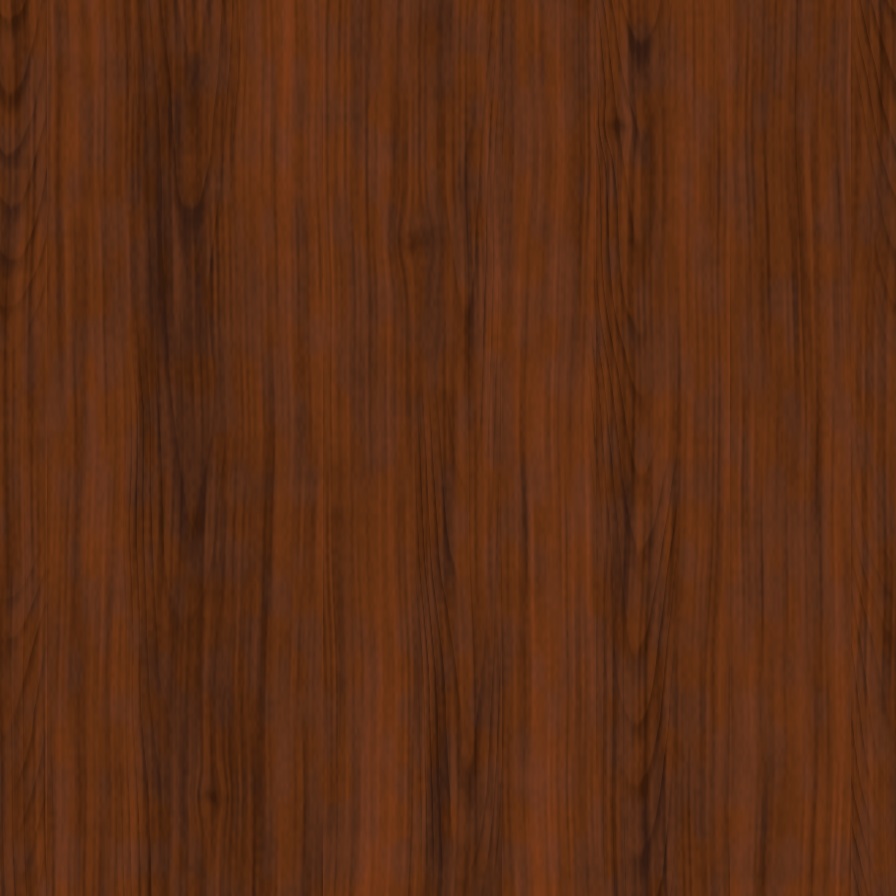
Give the GLSL for this texture, as a Shadertoy shader.

```glsl
// Dark reddish walnut boards with crisp vertical fibres, arched heart grain and small knots.

const vec3 DEEP_BROWN = vec3(0.205, 0.100, 0.048);
const vec3 WARM_BROWN = vec3(0.352, 0.180, 0.082);
const vec3 RED_BROWN = vec3(0.475, 0.235, 0.115);
const vec3 GREY_TINT = vec3(-0.016, 0.004, 0.030);

// Right edges of the boards; the last board wraps round to the first.
const float SEAMS[5] = float[5](0.053, 0.360, 0.560, 0.665, 0.815);
const float WRAP_SEAM = 0.950;

// Heart grain: centre, half width, ring height, rise of the arch.
const vec4 HEARTS[4] = vec4[4](
    vec4(0.002, 0.054, 0.060, 0.17),
    vec4(0.205, 0.075, 0.230, 1.30),
    vec4(0.512, 0.050, 0.150, 0.70),
    vec4(0.708, 0.048, 0.090, 0.32));

// Knots: position and radius.
const vec3 KNOTS[3] = vec3[3](
    vec3(0.465, 0.730, 0.020),
    vec3(0.235, 0.110, 0.013),
    vec3(0.690, 0.860, 0.014));

float hash(vec2 p) {
    vec3 q = fract(vec3(p.xyx) * 0.1031);
    q += dot(q, q.yzx + 33.33);
    return fract((q.x + q.y) * q.z);
}

float valueNoise(vec2 p) {
    vec2 cell = floor(p), f = fract(p);
    f = f * f * (3.0 - 2.0 * f);
    float low = mix(hash(cell), hash(cell + vec2(1, 0)), f.x);
    float high = mix(hash(cell + vec2(0, 1)), hash(cell + vec2(1, 1)), f.x);
    return mix(low, high, f.y);
}

// Slow sideways sway of the fibres.
float sway(float y, float phase) {
    return 0.0035 * sin(5.0 * y + phase) + 0.0015 * sin(13.0 * y + 2.3 * phase)
         + 0.0005 * sin(31.0 * y + 0.7 * phase);
}

float boardIndex(float x) {
    float index = 0.0;
    for (int i = 0; i < 5; i++) index += step(SEAMS[i], x);
    return index;
}

// Pushes the grain apart around a knot.
vec2 bendAround(vec2 p, vec3 knot) {
    vec2 d = (p - knot.xy) / (knot.z * vec2(1.3, 2.0));
    return p - 0.65 * (p - knot.xy) * exp(-dot(d, d));
}

float knotShade(vec2 p, vec3 knot) {
    vec2 d = (p - knot.xy) / (knot.z * vec2(0.9, 0.55));
    d += 0.9 * (valueNoise(p * 90.0) - 0.5);
    return exp(-dot(d, d));
}

// Growth line: darkens gradually, then ends with a firm edge.
float growthLine(float field) {
    float f = fract(field);
    return smoothstep(0.45, 0.88, f) * (1.0 - smoothstep(0.87, 0.99, f));
}

// Returns line darkness and overall shade of one heart.
vec2 heartGrain(vec2 p, vec4 heart, float seed) {
    float d = (p.x - heart.x) / heart.y;
    float wobble = 0.7 * valueNoise(vec2(p.x * 22.0, p.y * 7.0) + seed)
                 + 0.10 * valueNoise(p * vec2(90.0, 24.0) + seed);
    float field = (p.y - heart.w * d * d) / heart.z + 1.5 * wobble + 0.8 * d;
    float inside = 1.0 - smoothstep(0.75, 1.10, abs(d));
    float patchy = smoothstep(0.15, 0.70, valueNoise(vec2(p.x * 18.0, p.y * 4.0) + seed * 2.0));
    return vec2(growthLine(field) * inside * patchy, exp(-d * d * 1.3));
}

// Stretched noise from broad bands down to single fibres, centred on zero.
float fibres(vec2 p) {
    float broad = valueNoise(p * vec2(17.0, 1.6)) - 0.5;
    float medium = valueNoise(p * vec2(52.0, 1.8) + 11.0) - 0.5;
    float fine = valueNoise(p * vec2(145.0, 3.0) + 23.0) - 0.5;
    float hair = valueNoise(p * vec2(290.0, 7.0) + 37.0) - 0.5;
    return 0.27 * broad + 0.20 * medium + 0.27 * fine + 0.34 * hair;
}

// Thin dark lines where stretched noise crosses its middle value.
float longLines(vec2 p, vec2 scale, float width) {
    float crossing = abs(valueNoise(p * scale + 83.0) - 0.5);
    float presence = smoothstep(0.35, 0.70, valueNoise(p * vec2(20.0, 2.5) + scale));
    return (1.0 - smoothstep(0.0, width, crossing)) * presence;
}

vec3 woodColour(float tone) {
    vec3 lower = mix(DEEP_BROWN, WARM_BROWN, min(tone * 2.0, 1.0));
    return mix(lower, RED_BROWN, max(tone * 2.0 - 1.0, 0.0));
}

void mainImage(out vec4 fragColor, in vec2 fragCoord) {
    vec2 uv = fragCoord / iResolution.xy;
    vec2 p = vec2(uv.x - step(WRAP_SEAM, uv.x), uv.y);
    float board = boardIndex(p.x);

    // Fibre direction
    vec2 grain = p;
    for (int i = 0; i < 3; i++) grain = bendAround(grain, KNOTS[i]);
    grain.x += sway(p.y, board * 1.9);
    vec2 boardGrain = grain + vec2(board * 3.7 + 5.0, board * 5.3);
    float tone = 0.605 + fibres(boardGrain) + 0.10 * (hash(vec2(board, 4.0)) - 0.5);
    tone -= 0.15 * longLines(boardGrain, vec2(46.0, 0.9), 0.10);
    tone -= 0.12 * longLines(boardGrain, vec2(85.0, 1.6), 0.13);

    // Heart arches and knots
    for (int i = 0; i < 4; i++) {
        vec2 heart = heartGrain(grain, HEARTS[i], float(i) * 9.1 + 3.0);
        tone -= 0.25 * heart.x + 0.11 * heart.y;
    }
    for (int i = 0; i < 3; i++) tone -= 0.25 * knotShade(p, KNOTS[i]);

    // Cross-grain mottling and fine speckle
    tone += 0.08 * (valueNoise(p * vec2(24.0, 38.0)) - 0.5);
    tone += 0.13 * (valueNoise(p * vec2(330.0, 130.0) + 61.0) - 0.5);

    // Shift between golden and greyish brown
    vec3 colour = woodColour(clamp(tone, 0.03, 1.0));
    float tint = valueNoise(p * vec2(60.0, 24.0) + 71.0);
    colour += GREY_TINT * (smoothstep(0.25, 0.75, tint) - 0.5);
    fragColor = vec4(colour, 1.0);
}
```
